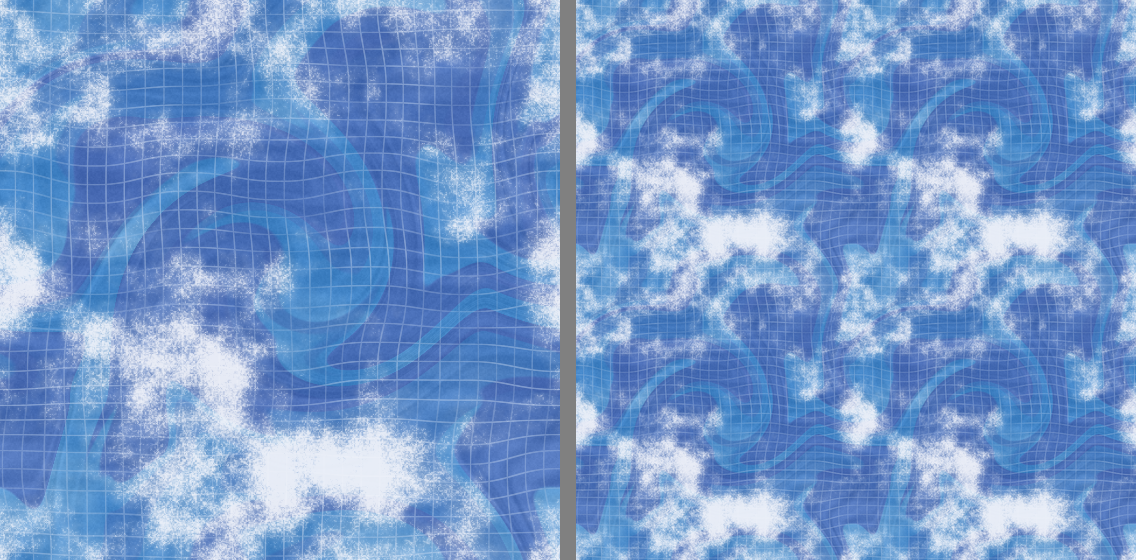
Left, the tile; right, the same tile 2 across and 2 down.
Write a WebGL 2 fragment shader that draws this texture.

```glsl
#version 300 es
precision highp float;
precision highp int;

uniform vec2 u_resolution;
out vec4 fragColor;

const float TAU = 6.2831853;

const vec3 POOL_BLUE = vec3(0.25, 0.51, 0.77);
const vec3 PALE_BLUE = vec3(0.43, 0.65, 0.84);
const vec3 INDIGO = vec3(0.285, 0.395, 0.69);
const vec3 LINE_TINT = vec3(0.76, 0.83, 0.93);
const vec3 CLOUD_WHITE = vec3(0.96, 0.965, 0.985);

const float GRID_CELLS = 30.0;
const float GRID_WARP = 0.8;
const float LINE_HALF_WIDTH = 0.012;
const float LINE_STRENGTH = 0.42;

const int VORTEX_COUNT = 6;
const float VORTEX_RADIUS = 0.38;
const float VORTEX_TWIST = 2.7;
const float SHAPE_EDGE = 0.03;

const vec2 CLOUD_CENTRE = vec2(0.26, 0.50);
const float CLOUD_BIAS = 0.09;
const float GRAIN_AMOUNT = 0.27;
const float HAZE_OPACITY = 0.60;
const float SPECKLE_OPACITY = 0.80;

// Integer hash to 0..1
float hash(ivec2 cell, int seed) {
    uvec3 v = uvec3(cell, seed) * 1664525u + 1013904223u;
    v.x += v.y * v.z; v.y += v.z * v.x; v.z += v.x * v.y;
    v ^= v >> 16u;
    v.x += v.y * v.z; v.y += v.z * v.x; v.z += v.x * v.y;
    return float(v.x >> 8u) / 16777216.0;
}

// Value noise that wraps over the unit square
float noise(vec2 p, ivec2 period, int seed) {
    p = fract(p) * vec2(period);
    ivec2 a = ivec2(p) % period;
    ivec2 b = (a + 1) % period;
    vec2 f = fract(p);
    f = f * f * f * (f * (f * 6.0 - 15.0) + 10.0);
    float low = mix(hash(a, seed), hash(ivec2(b.x, a.y), seed), f.x);
    float high = mix(hash(ivec2(a.x, b.y), seed), hash(b, seed), f.x);
    return mix(low, high, f.y);
}

float fbm(vec2 p, ivec2 period, int octaves, float gain, int seed) {
    float sum = 0.0, total = 0.0, weight = 1.0;
    for (int i = 0; i < octaves; i++) {
        sum += weight * noise(p, period, seed + i);
        total += weight;
        weight *= gain;
        period *= 2;
    }
    return sum / total;
}

// Twist space around scattered vortices
vec2 swirl(vec2 p) {
    for (int i = 0; i < VORTEX_COUNT; i++) {
        float k = float(i);
        vec2 centre = fract(vec2(0.50 + k * 0.618, 0.50 + k / float(VORTEX_COUNT)));
        vec2 d = fract(p - centre + 0.5) - 0.5;
        float falloff = 1.0 - smoothstep(0.0, VORTEX_RADIUS, length(d));
        float angle = VORTEX_TWIST * falloff * (i % 2 == 0 ? 1.0 : -0.7);
        float c = cos(angle), s = sin(angle);
        p += mat2(c, s, -s, c) * d - d;
    }
    return p;
}

// Warped tile lines
float gridLines(vec2 uv) {
    vec2 warp = vec2(noise(uv, ivec2(6), 11), noise(uv, ivec2(6), 12)) - 0.5;
    vec2 g = uv * GRID_CELLS + warp * GRID_WARP;
    vec2 dist = abs(fract(g) - 0.5);
    vec2 aa = max(fwidth(g), vec2(0.05));
    vec2 line = 1.0 - smoothstep(vec2(LINE_HALF_WIDTH), LINE_HALF_WIDTH + aa, dist);
    vec2 fade = vec2(noise(uv, ivec2(7, 11), 13), noise(uv, ivec2(11, 7), 14));
    line *= mix(vec2(0.35), vec2(1.15), fade);
    return max(line.x, line.y);
}

// Soft haze with speckled edges
float cloudCover(vec2 uv, float grain) {
    vec2 wave = cos(TAU * (uv - CLOUD_CENTRE));
    float density = fbm(uv, ivec2(6), 6, 0.62, 21) + CLOUD_BIAS * wave.x * wave.y;
    float haze = smoothstep(0.35, 0.78, density);
    float speckle = smoothstep(0.48, 0.76, density + GRAIN_AMOUNT * grain);
    return 1.0 - (1.0 - HAZE_OPACITY * haze) * (1.0 - SPECKLE_OPACITY * speckle);
}

void main() {
    vec2 uv = gl_FragCoord.xy / u_resolution;
    float grain = 0.5 * (noise(uv, ivec2(300), 31) + noise(uv, ivec2(480), 32)) - 0.5;
    vec2 flow = swirl(uv);

    // Water wash
    float wash = fbm(uv, ivec2(4, 7), 4, 0.5, 41);
    vec3 color = mix(POOL_BLUE, PALE_BLUE, 0.7 * smoothstep(0.40, 0.72, wash));

    // Overlapping translucent crescents
    float band = 0.5 * sin(TAU * (flow.x + 2.0 * flow.y));
    float broad = band + 1.5 * (fbm(flow, ivec2(4), 2, 0.4, 51) - 0.5) - 0.06;
    float inner = fbm(flow, ivec2(5), 2, 0.4, 61) - 0.56;
    float broadMask = smoothstep(-SHAPE_EDGE, SHAPE_EDGE, broad);
    float innerMask = smoothstep(-SHAPE_EDGE, SHAPE_EDGE, 2.0 * inner);
    color = mix(color, INDIGO, 1.0 - (1.0 - 0.74 * broadMask) * (1.0 - 0.35 * innerMask));

    // Brushed streaks and paper grain
    float streak = fbm(flow, ivec2(4, 40), 2, 0.6, 71) - 0.5;
    float ripple = noise(uv, ivec2(5, 64), 81) - 0.5;
    color += 0.09 * streak + 0.05 * ripple + 0.05 * grain;

    color = mix(color, LINE_TINT, LINE_STRENGTH * gridLines(uv));
    color = mix(color, CLOUD_WHITE, cloudCover(uv, grain));
    fragColor = vec4(clamp(color, 0.0, 1.0), 1.0);
}
```
